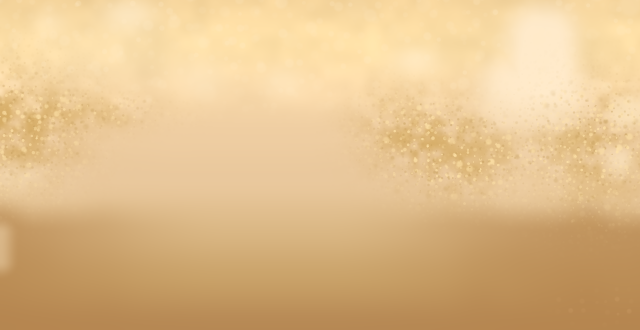
Give the GLSL for this background, as a WebGL 1 fragment shader.

```glsl
precision highp float;
// Warm golden bokeh backdrop: a cream haze above a tan floor.
// A vertical ramp carries gaussian glows, a soft bright column,
// and rotated hashed grids of glitter gathered in gold patches.
uniform vec2 u_resolution;

float hash(vec2 p) {
  return fract(sin(dot(p, vec2(127.1, 311.7))) * 43758.5453);
}

float noise(vec2 p) {
  vec2 i = floor(p), f = fract(p);
  f = f * f * (3.0 - 2.0 * f);
  return mix(mix(hash(i), hash(i + vec2(1, 0)), f.x),
             mix(hash(i + vec2(0, 1)), hash(i + vec2(1, 1)), f.x), f.y);
}

// Elliptical gaussian spot
float glow(vec2 p, vec2 centre, vec2 radius) {
  vec2 d = (p - centre) / radius;
  return exp(-dot(d, d));
}

// Rounded box with a wide feathered edge
float softBox(vec2 p, vec2 centre, vec2 halfSize, float corner, float feather) {
  vec2 q = abs(p - centre) - halfSize + corner;
  float d = length(max(q, 0.0)) + min(max(q.x, q.y), 0.0) - corner;
  return 1.0 - smoothstep(-feather, feather, d);
}

// One soft disc per grid cell, kept inside its cell
float discs(vec2 p, float cells, float seed, float softness) {
  vec2 g = p * cells, id = floor(g) + seed;
  vec2 jitter = vec2(hash(id), hash(id + 17.3));
  float r = mix(0.16, 0.32, hash(id + 41.7));
  float d = length(fract(g) - mix(vec2(0.32), vec2(0.68), jitter));
  float lit = hash(id + 73.1);
  return (1.0 - smoothstep(r * (1.0 - softness), r, d)) * lit * lit;
}

vec3 backdrop(vec2 p) {
  float side = smoothstep(0.15, 0.95, abs(p.x - 0.84));
  float y = p.y + 0.04 * (noise(p * 9.0) - 0.5) * side;
  vec3 c = mix(vec3(0.715, 0.535, 0.33), vec3(0.785, 0.63, 0.405), smoothstep(0.0, 0.17, y));
  c = mix(c, vec3(0.865, 0.73, 0.535), smoothstep(0.12, 0.35, y));
  c = mix(c, vec3(0.915, 0.785, 0.615), smoothstep(0.3, 0.46, y));
  c = mix(c, vec3(0.935, 0.805, 0.635), smoothstep(0.46, 0.6, y));
  c = mix(c, vec3(0.98, 0.855, 0.665), smoothstep(0.58, 0.76, y));
  c = mix(c, vec3(0.985, 0.865, 0.64), smoothstep(0.72, 0.86, y));
  c = mix(c, vec3(0.95, 0.82, 0.595), smoothstep(0.88, 1.02, y));
  // Floor darkens toward both sides below a firmer horizon
  float below = 1.0 - smoothstep(0.3, 0.41, y);
  return mix(c, vec3(0.71, 0.52, 0.305), below * side * 0.72);
}

void main() {
  vec2 p = gl_FragCoord.xy / u_resolution * vec2(1.94, 1.0);
  vec3 cream = vec3(1.0, 0.92, 0.78);
  vec3 gold = vec3(0.83, 0.665, 0.38);
  vec3 c = backdrop(p);

  // Gold patches, broken into clumps
  float left = glow(p, vec2(0.03, 0.62), vec2(0.19, 0.16))
             + 0.4 * glow(p, vec2(0.33, 0.66), vec2(0.17, 0.05));
  float right = glow(p, vec2(1.39, 0.53), vec2(0.18, 0.11))
              + 0.6 * glow(p, vec2(1.24, 0.62), vec2(0.14, 0.1))
              + glow(p, vec2(1.8, 0.56), vec2(0.17, 0.16));
  float patches = min(left + right, 1.0);
  float clumps = 0.6 * noise(p * 19.0) + 0.4 * noise(p * 43.0);
  c = mix(c, gold, patches * smoothstep(0.1, 0.85, clumps) * 0.95);

  // Mottling of the upper light
  float upper = smoothstep(0.6, 0.8, p.y);
  c += upper * (0.05 * (noise(p * vec2(9.0, 7.0)) - 0.5) + 0.035 * (noise(p * 23.0) - 0.5));

  // Large glows
  float light = 0.75 * glow(p, vec2(0.39, 0.955), vec2(0.085, 0.055))
              + 0.7 * glow(p, vec2(1.26, 0.815), vec2(0.075, 0.045))
              + 0.45 * glow(p, vec2(0.86, 0.75), vec2(0.06, 0.05))
              + 0.4 * glow(p, vec2(0.61, 0.76), vec2(0.08, 0.06))
              + 0.4 * glow(p, vec2(0.15, 0.93), vec2(0.05, 0.045))
              + 0.3 * glow(p, vec2(0.3, 0.83), vec2(0.3, 0.09))
              + 0.6 * softBox(p, vec2(1.91, 0.66), vec2(0.06, 0.045), 0.04, 0.03)
              + 0.55 * glow(p, vec2(1.88, 0.51), vec2(0.045, 0.045))
              + 0.35 * glow(p, vec2(0.04, 0.46), vec2(0.1, 0.05))
              + 0.4 * softBox(p, vec2(0.0, 0.25), vec2(0.03, 0.07), 0.03, 0.03);
  c = mix(c, cream, min(light, 0.9));
  c = mix(c, vec3(0.93, 0.8, 0.62), 0.6 * glow(p, vec2(1.6, 0.45), vec2(0.2, 0.05)));

  // Bright column: narrow top over a wider base that melts downward
  float column = max(softBox(p, vec2(1.645, 0.83), vec2(0.1, 0.15), 0.09, 0.055),
                     0.85 * softBox(p, vec2(1.615, 0.7), vec2(0.15, 0.12), 0.08, 0.06));
  column *= smoothstep(0.53, 0.75, p.y);
  float halo = glow(p, vec2(1.63, 0.73), vec2(0.19, 0.27));
  c = mix(c, vec3(1.0, 0.92, 0.8), min(0.78 * column + 0.28 * halo, 0.95));

  // Glitter: bright and dark flecks on turned grids, plus large bokeh above
  float fleck = min(1.4 * patches, 1.0);
  for (int i = 0; i < 4; i++) {
    float k = float(i), a = 0.5 + 0.9 * k;
    vec2 q = mat2(cos(a), sin(a), -sin(a), cos(a)) * p + 0.37 * k;
    float cells = 22.0 + 9.0 * k;
    c = mix(c, gold * 0.92, 0.5 * fleck * discs(q + 0.13, cells, 50.0 + k, 0.8));
    c = mix(c, vec3(1.0, 0.89, 0.66), 0.75 * fleck * discs(q, cells, 9.0 * k, 0.6));
    c = mix(c, cream, 0.28 * upper * discs(q, 7.0 + 5.0 * k, 90.0 + k, 0.5));
  }

  // Faint stray sparks low on the right
  float stray = glow(p, vec2(1.82, 0.08), vec2(0.1, 0.04));
  c = mix(c, vec3(0.88, 0.69, 0.48), 0.6 * stray * discs(p, 28.0, 5.0, 0.6));
  gl_FragColor = vec4(clamp(c, 0.0, 1.0), 1.0);
}
```
